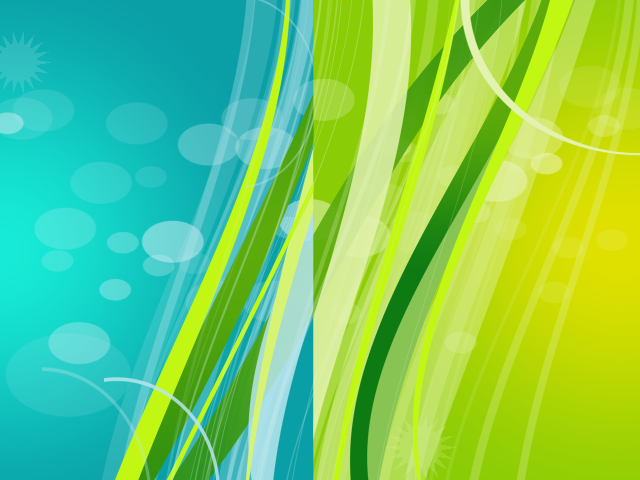
Write a Shadertoy shader that draws this background.

```glsl
// Draws a teal and lime split backdrop with sweeping grass ribbons, soft bubbles and fine arcs.

const float HEIGHT = 5.76;   // canvas height in drawing units
const float SEAM = 3.76;     // boundary between the two panels

const vec3 AQUA = vec3(0.09, 0.92, 0.84);
const vec3 TEAL = vec3(0.04, 0.62, 0.65);
const vec3 GOLD = vec3(0.88, 0.88, 0.0);
const vec3 LIME = vec3(0.54, 0.80, 0.02);
const vec3 ICE = vec3(0.72, 0.90, 0.93);
const vec3 CREAM = vec3(0.89, 0.95, 0.69);
const vec3 STEM = vec3(0.76, 0.97, 0.08);
const vec3 LEAF = vec3(0.36, 0.67, 0.04);
const vec3 FOREST = vec3(0.05, 0.48, 0.07);
const vec3 SAGE = vec3(0.53, 0.77, 0.33);

float hash(float n) {
    return fract(sin(n * 12.9898) * 43758.5453);
}

// Smooth coverage of the region where distance d is negative
float cover(float d, float px) {
    return 1.0 - smoothstep(-px, px, d);
}

// Cubic through four x values evenly spaced from top to bottom
float curve(vec4 x, float y) {
    float s = 3.0 * y / HEIGHT;
    float a = s - 1.0, b = s - 2.0, c = s - 3.0;
    return dot(x, vec4(-a * b * c / 6.0, s * b * c / 2.0, -s * a * c / 2.0, s * a * b / 6.0));
}

float ribbon(vec2 p, vec4 left, vec4 right, float px) {
    return cover(max(curve(left, p.y) - p.x, p.x - curve(right, p.y)), px);
}

float oval(vec2 p, vec2 center, vec2 radius) {
    return (length((p - center) / radius) - 1.0) * min(radius.x, radius.y);
}

float arc(vec2 p, vec2 center, vec2 radius, float width, float px) {
    return cover(abs(oval(p, center, radius)) - width, px);
}

float burst(vec2 p, vec2 center, float size, float px) {
    vec2 d = p - center;
    float spike = abs(fract(atan(d.y, d.x) * 2.865) - 0.5) * 2.0;
    return cover(length(d) - size * mix(0.58, 1.0, spike * spike), px);
}

// Pale ovals gathered in a loose horizontal band
vec3 bubbles(vec3 color, vec2 p, vec3 tint, float px) {
    for (int i = 0; i < 46; i++) {
        float n = float(i) + 1.0;
        float spread = hash(n) + hash(n + 71.0) - 1.0;
        vec2 center = vec2(fract(n * 0.618) * 7.68, 2.6 + 2.0 * spread);
        float size = mix(0.19, 0.37, step(0.45, hash(n + 23.0)));
        float alpha = mix(0.12, 0.55, pow(hash(n + 37.0), 2.0));
        color = mix(color, tint, alpha * cover(oval(p, center, size * vec2(1.0, 0.68)), px));
    }
    return color;
}

// Slanted translucent strands of varied width
vec3 strands(vec3 color, vec2 p, vec3 tint, float start, float span, float width, float px) {
    for (int i = 0; i < 16; i++) {
        float n = float(i) + start * 9.0;
        float foot = start + span * hash(n);
        vec4 path = foot + vec4(1.75, 1.3, 0.58, 0.0) * (0.8 + 0.4 * hash(n + 5.0));
        float half_width = width * (0.15 + pow(hash(n + 9.0), 3.0));
        float alpha = 0.1 + 0.25 * hash(n + 13.0);
        color = mix(color, tint, alpha * ribbon(p, path - half_width, path + half_width, px));
    }
    return color;
}

void mainImage(out vec4 fragColor, in vec2 fragCoord) {
    float unit = HEIGHT / iResolution.y;
    float px = 0.75 * unit;
    vec2 p = vec2(fragCoord.x, iResolution.y - fragCoord.y) * unit; // y runs down from the top
    float west = cover(p.x - SEAM, px);
    float east = 1.0 - west;

    // Glowing panels
    vec3 teal = mix(AQUA, TEAL, smoothstep(0.0, 3.6, length(p - vec2(0.0, 3.0))));
    vec3 lime = mix(GOLD, LIME, smoothstep(0.0, 3.6, length(p - vec2(7.45, 2.9))));
    vec3 color = mix(lime, teal, west);
    vec3 glaze = mix(CREAM, ICE, west);

    // Faint ornaments, bubbles and background strands
    color = mix(color, glaze, 0.14 * cover(oval(p, vec2(0.82, 4.5), vec2(0.75, 0.5)), px));
    color = mix(color, glaze, 0.2 * burst(p, vec2(0.22, 0.75), 0.39, px));
    color = mix(color, glaze, 0.2 * burst(p, vec2(5.05, 5.37), 0.42, px));
    color = bubbles(color, p, mix(glaze, vec3(1.0), 0.4), px);
    color = mix(color, strands(color, p, ICE, 1.3, 1.9, 0.14, px), west);
    color = mix(color, strands(color, p, CREAM, 3.2, 3.2, 0.14, px), east);

    // Wide translucent sheets
    color = mix(color, CREAM, 0.45 * east * ribbon(p, vec4(6.05, 5.1, 4.3, 3.8), vec4(6.32, 5.6, 4.7, 4.2), px));
    color = mix(color, CREAM, 0.42 * east * ribbon(p, vec4(6.9, 6.05, 5.1, 4.4), vec4(7.15, 6.5, 5.8, 5.1), px));

    // Green blades, darker along their length
    vec3 blade = mix(LEAF, FOREST, smoothstep(0.0, 1.0, abs(p.y - 2.9) / 3.2) * 0.55);
    color = mix(color, blade, west * ribbon(p, vec4(4.2, 3.40, 2.46, 1.6), vec4(4.4, 3.68, 2.85, 1.85), px));
    color = mix(color, blade, 0.9 * ribbon(p, vec4(5.85, 4.3, 3.2, 2.05), vec4(6.3, 4.8, 3.72, 2.5), px));
    color = mix(color, SAGE, east * ribbon(p, vec4(6.65, 5.8, 4.78, 4.4), vec4(6.9, 5.94, 5.1, 4.55), px));
    vec3 deep = mix(LEAF, FOREST, smoothstep(1.2, 3.4, p.y));
    color = mix(color, deep, east * ribbon(p, vec4(6.5, 5.56, 4.58, 4.21), vec4(6.65, 5.85, 4.82, 4.42), px));

    // Pale ribbons beside the seam
    color = mix(color, CREAM, 0.85 * east * ribbon(p, vec4(4.47, 4.28, 3.75, 3.2), vec4(4.92, 4.74, 4.18, 3.65), px));
    color = mix(color, ICE, 0.85 * west * ribbon(p, vec4(4.7, 4.0, 3.22, 3.02), vec4(5.0, 4.4, 3.72, 3.28), px));
    color = mix(color, mix(STEM, CREAM, 0.6), west * ribbon(p, vec4(4.2, 3.72, 3.25, 2.95), vec4(4.5, 3.95, 3.38, 2.99), px));

    // Bright stems
    color = mix(color, STEM, west * ribbon(p, vec4(3.43, 3.01, 2.22, 1.38), vec4(3.48, 3.15, 2.45, 1.66), px));
    color = mix(color, STEM, west * ribbon(p, vec4(4.7, 3.88, 2.96, 2.0), vec4(4.74, 3.94, 3.02, 2.07), px));
    color = mix(color, STEM, east * ribbon(p, vec4(5.46, 4.95, 4.4, 4.0), vec4(5.51, 5.08, 4.51, 4.07), px));
    color = mix(color, STEM, east * ribbon(p, vec4(6.6, 5.88, 5.15, 5.01), vec4(6.88, 6.04, 5.25, 5.05), px));

    // Fine foreground strands and arcs
    color = strands(color, p, mix(glaze, vec3(1.0), 0.3), 2.0, 2.6, 0.03, px);
    color = mix(color, ICE, 0.85 * arc(p, vec2(1.4, 5.9), vec2(1.22, 1.35), 0.02, px) * step(1.25, p.x));
    color = mix(color, ICE, 0.35 * arc(p, vec2(0.5, 6.0), vec2(1.3, 1.57), 0.018, px) * step(0.5, p.x));
    color = mix(color, ICE, 0.4 * west * arc(p, vec2(2.85, 1.1), vec2(0.95, 1.15), 0.01, px) * step(2.95, p.x));
    color = mix(color, CREAM, arc(p, vec2(7.68, 0.0), vec2(2.1, 1.85), mix(0.045, 0.012, smoothstep(5.6, 7.6, p.x)), px));

    fragColor = vec4(color, 1.0);
}
```
